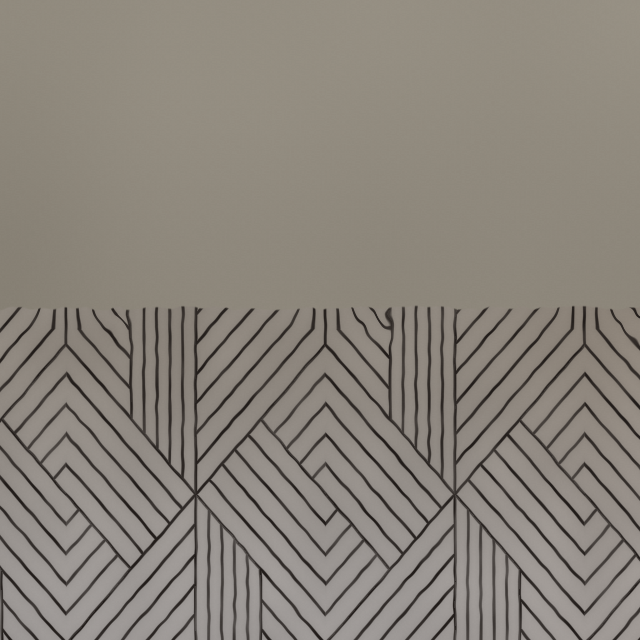
Write a WebGL 2 fragment shader that draws this texture.

```glsl
#version 300 es
precision highp float;
// A plain plaster wall above a panel of grooved, interlocking diamonds.
// Each cell is measured in skewed diagonal axes; folding it by a half turn
// lets one set of chevrons and upright slats draw every groove.

uniform vec2 u_resolution;
out vec4 fragColor;

const vec2 CELL_CENTER = vec2(0.5085, 0.2279);
const vec2 HALF_CELL = vec2(0.2025, 0.2344);
const float PANEL_TOP = 0.5185;
const float CHEVRON_STEP = 0.2;
const float SLAT_STEP = 0.1;
const float SLAT_START = 0.5;
const float GROOVE_HALF_WIDTH = 0.0022;
const float GROOVE_SOFTNESS = 0.0013;
const float WOBBLE = 0.0022;
const float RAGGED_WOBBLE = 0.014;

const vec3 WALL_HIGH = vec3(0.585, 0.560, 0.512);
const vec3 WALL_LOW = vec3(0.553, 0.528, 0.482);
const vec3 SLAT_HIGH = vec3(0.560, 0.530, 0.495);
const vec3 SLAT_LOW = vec3(0.630, 0.612, 0.602);
const vec3 GROOVE = vec3(0.130, 0.110, 0.100);

float hash(vec2 p) {
    return fract(sin(dot(p, vec2(127.1, 311.7))) * 43758.5453);
}

float noise(vec2 p) {
    vec2 i = floor(p), f = fract(p);
    f = f * f * (3.0 - 2.0 * f);
    return mix(mix(hash(i), hash(i + vec2(1, 0)), f.x),
               mix(hash(i + vec2(0, 1)), hash(i + vec2(1, 1)), f.x), f.y);
}

// Distance to the nearest multiple of spacing
float stripe(float v, float spacing) {
    return abs(fract(v / spacing + 0.5) - 0.5) * spacing;
}

// x: distance to the nearest groove in canvas units, y: groove strength
vec2 grooves(vec2 uv) {
    float diagonal = 1.0 / length(1.0 / HALF_CELL);
    vec2 d = (uv - CELL_CENTER) / HALF_CELL;
    d.x = mod(d.x + 1.0, 2.0) - 1.0;
    float rim = abs(d.x) + abs(d.y) - 1.0;
    float dist = min(abs(rim) * diagonal, 1.0);
    float strength = 1.0;

    if (rim < 0.0) {
        // Chevrons inside the diamond, split along one diagonal
        if (d.x + d.y < 0.0) d = -d;
        dist = min(dist, (d.x + d.y) * diagonal);
        dist = min(dist, stripe(d.y + abs(d.x), CHEVRON_STEP) * diagonal);
        strength = d.x < 0.0 ? 0.82 : 1.0;
    } else {
        // Diagonals and upright slats around the diamond
        bool lower = d.y < 0.0;
        if (lower) d = -d;
        dist = min(dist, (1.0 - abs(d.x)) * HALF_CELL.x);
        dist = min(dist, abs(d.x - SLAT_START) * HALF_CELL.x);
        if (d.x > SLAT_START) {
            dist = min(dist, stripe(d.x, SLAT_STEP) * HALF_CELL.x);
            strength = lower ? 0.75 : 0.88;
        } else {
            // Grooves turn upright close to the apex
            float upright = 1.0 - smoothstep(0.05, 0.3, abs(d.x));
            float level = d.y - max(d.y - 1.1, 0.0) * upright;
            dist = min(dist, stripe(level + abs(d.x), CHEVRON_STEP) * diagonal);
            if (!lower) dist = min(dist, abs(d.x) * HALF_CELL.x);
        }
    }
    return vec2(dist, strength);
}

void main() {
    vec2 uv = gl_FragCoord.xy / u_resolution;
    float pixel = 1.0 / min(u_resolution.x, u_resolution.y);

    // Plaster wall
    float rise = smoothstep(PANEL_TOP, 1.0, uv.y);
    vec3 wall = mix(WALL_LOW, WALL_HIGH, rise);
    wall -= 0.022 * (1.0 - smoothstep(0.0, 0.3, uv.x));
    wall += 0.012 * (noise(uv * 5.0) - 0.5);

    // Slat surface, cooler and brighter towards the floor
    vec3 slat = mix(SLAT_LOW, SLAT_HIGH, smoothstep(0.0, PANEL_TOP, uv.y));
    slat += 0.035 * (noise(uv * vec2(14.0, 11.0)) - 0.5);
    slat -= vec3(0.0, 0.006, 0.012) * smoothstep(0.6, 1.0, uv.x);

    // Grooves, hand cut and more broken along the top of the panel
    float cellX = mod((uv.x - CELL_CENTER.x) / HALF_CELL.x + 1.0, 2.0) - 1.0;
    float ragged = smoothstep(0.435, 0.51, uv.y)
                 * smoothstep(0.22, 0.32, cellX) * (1.0 - smoothstep(0.48, 0.6, cellX));
    vec2 wander = vec2(noise(uv * 55.0), noise(uv * 55.0 + 19.0)) - 0.5;
    vec2 groove = grooves(uv + wander * (WOBBLE + RAGGED_WOBBLE * ragged));
    float soft = max(GROOVE_SOFTNESS, 0.7 * pixel);
    float line = 1.0 - smoothstep(GROOVE_HALF_WIDTH - soft, GROOVE_HALF_WIDTH + soft, groove.x);
    line *= groove.y * mix(0.72, 1.05, noise(uv * 38.0 + 7.0));
    slat *= 1.0 - 0.1 * exp(-groove.x / 0.004);
    vec3 panel = mix(slat, GROOVE, clamp(line, 0.0, 1.0));

    // Uneven seam between wall and panel
    float seam = PANEL_TOP + 0.007 * (noise(vec2(uv.x * 60.0, 3.0)) - 0.5);
    vec3 color = mix(panel, wall, smoothstep(seam - 0.002, seam + 0.002, uv.y));
    color += 0.008 * (hash(floor(uv * 512.0)) - 0.5);
    fragColor = vec4(color, 1.0);
}
```
